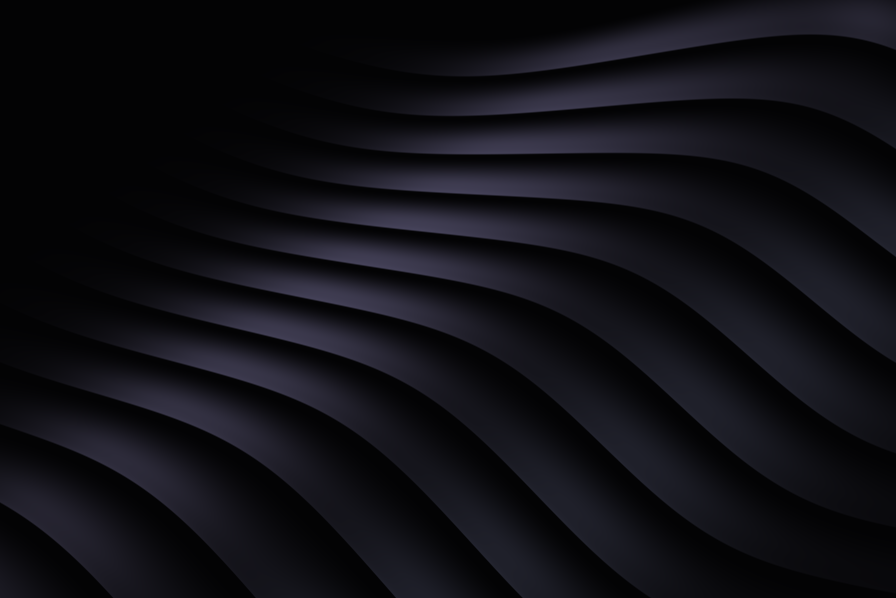
Reproduce this background procedurally as a Shadertoy shader.

```glsl
// Dark overlapping wavy ribbons, lit along a soft violet diagonal.

const vec3 SHADOW = vec3(0.010, 0.010, 0.014);
const vec3 AMBIENT = vec3(0.022, 0.021, 0.028);
const vec3 VIOLET = vec3(0.225, 0.215, 0.290);
const vec3 SLATE = vec3(0.095, 0.100, 0.130);
const int RIBBONS = 13;

float bell(float x, float width) {
    float t = x / width;
    return exp(-t * t);
}

// Smooth ramp: zero for negative x, slope one for positive x.
float softRamp(float x, float width) {
    return width * log(1.0 + exp(x / width));
}

// Lower edge of ribbon k, measured downward from the top of the canvas.
float ribbonEdge(float x, float k) {
    float slope = -0.18 + k * (0.084 - 0.0041 * k);
    float height = 0.146 + k * (0.0527 + 0.00234 * k);
    float dropStart = 1.478 - k * (0.0742 + 0.00488 * k)
                    + 0.043 * bell(k - 8.5, 1.4);
    float dropEnd = dropStart + 0.305 + 0.03 * max(k - 6.0, 0.0);
    float leftBend = 0.713 - 0.09 * k;

    float y = height + slope * (x - 0.781);
    y += 1.05 * (softRamp(x - dropStart, 0.078) - softRamp(x - dropEnd, 0.078));
    return y - 0.55 * softRamp(leftBend - x, 0.088);
}

// Broad light: main diagonal, a cooler parallel band and a corner glow.
vec3 lightAt(vec2 p) {
    vec2 q = p - vec2(0.664, 0.400);
    float across = dot(q, vec2(0.61, 0.79));
    float along = dot(q, vec2(0.79, -0.61));
    float spread = mix(0.135, 0.205, smoothstep(-0.08, 0.08, across));
    float ridge = bell(across, spread) * bell(along, 0.94);
    float coolBand = bell(across - 0.53, 0.21);
    float corner = bell(length(p - vec2(1.47, 0.01)), 0.09);
    return AMBIENT * smoothstep(-0.45, 0.0, across)
         + VIOLET * (ridge + 0.4 * corner) + SLATE * coolBand;
}

// Shade from the cast shadow at the upper edge to the lit lower rim.
vec3 shadeRibbon(float y, float upper, float lower, vec3 light) {
    float t = (y - upper) / max(lower - upper, 0.001);
    float body = smoothstep(0.05, 0.80, t);
    float rim = exp(-max(lower - y, 0.0) / 0.006);
    return SHADOW + light * body * (0.95 + 0.18 * rim);
}

void mainImage(out vec4 fragColor, in vec2 fragCoord) {
    vec2 uv = fragCoord / iResolution.xy;
    vec2 p = vec2(uv.x * 1.5, 1.0 - uv.y);
    float blur = 1.2 / iResolution.y;
    vec3 light = lightAt(p);
    vec3 color = SHADOW;

    // Paint from the bottom ribbon upward, so each covers the next one.
    float lower = ribbonEdge(p.x, float(RIBBONS - 1));
    for (int i = RIBBONS - 1; i >= 0; i--) {
        float upper = ribbonEdge(p.x, float(i) - 1.0);
        float cover = 1.0 - smoothstep(-blur, blur, p.y - lower);
        color = mix(color, shadeRibbon(p.y, upper, lower, light), cover);
        lower = upper;
    }
    fragColor = vec4(color, 1.0);
}
```
